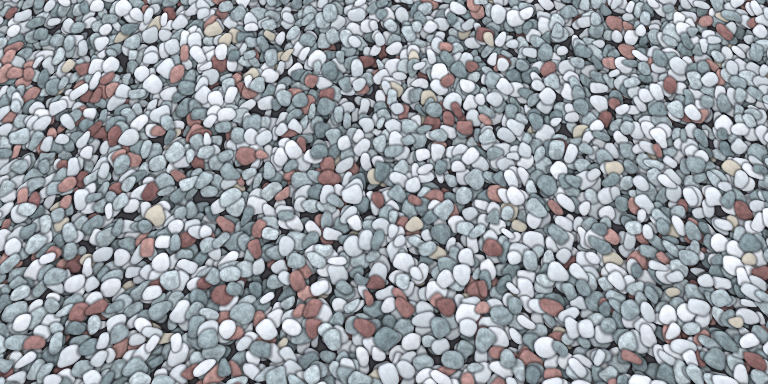
This texture is drawn by a Shadertoy shader. Its source:

```glsl
vec4 hash4(vec2 c) {
    vec4 p = fract(c.xyxy * vec4(0.1031, 0.1030, 0.0973, 0.1099));
    p += dot(p, p.wzxy + 33.33);
    return fract((p.xxyz + p.yzzw) * p.zywx);
}

float noise(vec2 p) {
    vec2 i = floor(p), f = fract(p);
    f = f * f * (3.0 - 2.0 * f);
    vec2 e = vec2(0.0, 1.0);
    return mix(mix(hash4(i).x, hash4(i + e.yx).x, f.x),
               mix(hash4(i + e.xy).x, hash4(i + e.yy).x, f.x), f.y);
}

// Mineral colour of one pebble, with mottling
vec3 stoneColor(vec2 id, vec2 p) {
    vec4 h = hash4(id + 71.0);
    float cluster = noise(id * 0.22 + 9.0);
    float mottle = 0.6 * noise(p * 4.0 + h.xy * 40.0) + 0.4 * noise(p * 11.0) - 0.5;
    vec3 color = mix(vec3(0.48, 0.545, 0.57), vec3(0.77, 0.82, 0.85), h.z);
    float contrast = 0.42;
    if (h.y > 0.52) {
        color = mix(vec3(0.80, 0.835, 0.87), vec3(0.92, 0.94, 0.975), h.z);
        contrast = 0.13;
    }
    if (h.y > 0.975) color = vec3(0.80, 0.78, 0.73);
    if (h.x < 0.28 * cluster * cluster) {
        color = mix(vec3(0.52, 0.385, 0.385), vec3(0.75, 0.605, 0.59), h.z);
        contrast = 0.35;
    }
    return color * (1.0 + contrast * mottle);
}

// Scatters overlapping pebbles, the nearer ones lying over the farther ones
void paintLayer(inout vec3 color, vec2 p, float pixel, float share, float shade) {
    vec2 cell = floor(p);
    for (int j = 1; j >= -1; j--)
    for (int i = -1; i <= 1; i++) {
        vec2 id = cell + vec2(i, j);
        vec4 h = hash4(id);
        vec4 g = hash4(id + 137.0);
        if (g.x > share) continue;

        // Rounded egg shape in its own rotated frame
        vec2 offset = p - id - 0.5 - 0.7 * (h.xy - 0.5);
        float angle = 3.1416 * h.z;
        float c = cos(angle), s = sin(angle);
        float radius = mix(0.46, 0.72, h.w);
        float ratio = mix(0.5, 0.9, g.y);
        vec2 local = vec2(c * offset.x + s * offset.y, c * offset.y - s * offset.x);
        vec2 q = abs(local / vec2(radius, radius * ratio));
        q.y *= 1.0 + 0.5 * (g.z - 0.5) * local.x / radius;
        float power = mix(2.0, 2.8, g.w);
        float f = max(pow(pow(q.x, power) + pow(q.y, power), 1.0 / power), 0.001);
        float dist = (f - 1.0) * length(local) / f;

        // Contact shadow on whatever lies below
        color *= 1.0 - 0.42 * smoothstep(0.2, -0.02, dist);
        float cover = clamp(0.5 - dist / pixel, 0.0, 1.0);
        if (cover <= 0.0) continue;

        // Soft light from above and a shaded rim
        float light = 0.99 + 0.2 * dot(offset, vec2(-0.3, 0.9));
        float rim = smoothstep(-0.03, 0.13, -dist);
        vec3 stone = stoneColor(id, p) * light * shade;
        stone *= mix(vec3(0.79, 0.79, 0.81), vec3(1.0), rim);
        color = mix(color, stone, cover);
    }
}

void mainImage(out vec4 fragColor, in vec2 fragCoord) {
    vec2 uv = fragCoord / iResolution.y;

    // Ground receding slightly towards the top
    float density = mix(21.0, 30.0, uv.y);
    float pixel = density / iResolution.y;
    vec2 p = vec2((uv.x - 1.0) * density, 21.0 * uv.y + 4.5 * uv.y * uv.y) + 60.0;
    p += 0.2 * (vec2(noise(p * 1.6), noise(p * 1.6 + 31.0)) - 0.5);

    // Deep, middle and loose upper pebbles
    vec3 color = vec3(0.24, 0.24, 0.26);
    paintLayer(color, p + vec2(211.4, 87.7), pixel, 1.0, 0.85);
    paintLayer(color, p, pixel, 1.0, 0.98);
    paintLayer(color, p + vec2(94.6, 153.3), pixel, 0.5, 1.03);
    fragColor = vec4(clamp(color, 0.0, 1.0), 1.0);
}
```
